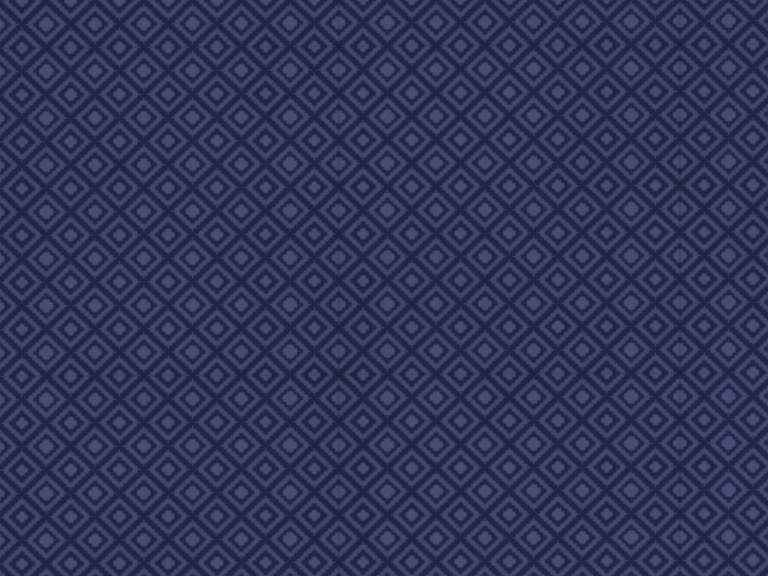
A WebGL 2 fragment shader for this pattern:

```glsl
#version 300 es
precision highp float;
// Navy knitted lattice of concentric diamonds with soft, stitched edges.
uniform vec2 u_resolution;
out vec4 fragColor;

float hash(vec2 p) {
  return fract(sin(dot(p, vec2(127.1, 311.7))) * 43758.5453);
}

float valueNoise(vec2 p) {
  vec2 i = floor(p), f = fract(p);
  f = f * f * (3.0 - 2.0 * f);
  return mix(mix(hash(i), hash(i + vec2(1, 0)), f.x),
             mix(hash(i + vec2(0, 1)), hash(i + vec2(1, 1)), f.x), f.y);
}

void main() {
  vec2 uv = gl_FragCoord.xy / u_resolution;

  // Half-period grid, slightly tilted; diamonds sit where x + y is even
  vec2 grid = vec2(uv.x * 31.52 - 0.903,
                   (1.0 - uv.y) * 24.56 + 0.17 * uv.x - 0.05);

  // Diagonal axes turn each diamond into a unit square
  vec2 diagonal = 0.5 * vec2(grid.x + grid.y, grid.x - grid.y);
  vec2 cell = floor(diagonal + 0.5);
  vec2 offset = diagonal - cell;
  vec2 center = vec2(cell.x + cell.y, cell.x - cell.y);
  vec2 local = abs(vec2(offset.x + offset.y, offset.x - offset.y));
  float dist = local.x + local.y;

  // Stitch steps along the diagonal edges
  float ripple = 0.022 * cos(22.0 * (local.x - local.y));
  float soft = max(0.1, 30.0 / u_resolution.y);

  // Core size alternates by row and varies by column within a fabric tile
  float column = mod(center.x, 14.0);
  float coreSize = 0.29 + 0.05 * mod(center.y, 2.0)
                 + 0.05 * (hash(vec2(column, 3.0)) - 0.5);
  float coreDist = mix(dist, 1.2 * length(local), 0.3) + ripple;
  float core = 1.0 - smoothstep(coreSize - soft, coreSize + soft, coreDist);

  // Light frame between the dark ring and the dark lattice
  float frame = smoothstep(0.56 - soft, 0.56 + soft, dist + ripple)
              * (1.0 - smoothstep(0.83 - soft, 0.83 + soft, dist - ripple));

  vec3 navy = vec3(0.13, 0.142, 0.272);
  vec3 slate = vec3(0.258, 0.278, 0.42);
  vec3 paleSlate = vec3(0.28, 0.30, 0.445);
  vec3 color = mix(navy, slate, frame);
  color = mix(color, paleSlate, core);

  // Faint seams where fabric tiles meet
  vec2 seam = abs(mod(grid - vec2(13.0, 2.0) + 7.0, 14.0) - 7.0);
  vec2 seamLine = 1.0 - smoothstep(vec2(0.02), vec2(0.1), seam);
  color *= 1.0 - 0.1 * seamLine.x - 0.06 * seamLine.y;

  // Fine yarn grain and slow tonal drift
  color *= 1.0 + 0.05 * (valueNoise(grid * 7.0) - 0.5);
  color *= 1.0 + 0.03 * (valueNoise(grid * 0.3) - 0.5);

  fragColor = vec4(color, 1.0);
}
```
